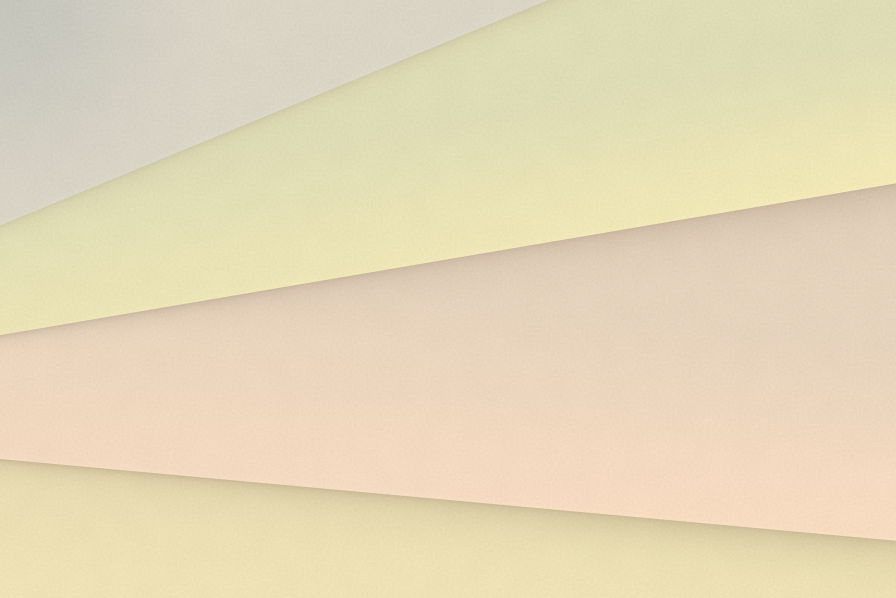
A WebGL 2 fragment shader for this background:

```glsl
#version 300 es
precision highp float;
// Four overlapping sheets of pastel paper fanning out from the left.
// Each sheet is a half plane above a slanted edge, stacked from the bottom up;
// it casts a soft shadow on the sheet below, and gradient noise adds the grain.

#define GRAIN_SCALE 250.0
#define GRAIN_AMOUNT 0.022
#define MOTTLE_SCALE 22.0
#define MOTTLE_AMOUNT 0.008
#define SHADOW_TINT vec3(0.80, 0.78, 0.76)
#define RIM_LIGHT 0.018
#define RIM_WIDTH 0.004

uniform vec2 u_resolution;
out vec4 fragColor;

// Pseudo-random gradient for a lattice point
vec2 gradientAt(vec2 cell) {
    vec3 q = fract(cell.xyx * vec3(0.1031, 0.1030, 0.0973));
    q += dot(q, q.yzx + 33.33);
    float angle = 6.2832 * fract((q.x + q.y) * q.z);
    return vec2(cos(angle), sin(angle));
}

float gradientNoise(vec2 p) {
    vec2 i = floor(p), f = fract(p);
    vec2 u = f * f * f * (f * (f * 6.0 - 15.0) + 10.0);
    vec2 e = vec2(1.0, 0.0);
    float low = mix(dot(gradientAt(i), f),
                    dot(gradientAt(i + e), f - e), u.x);
    float high = mix(dot(gradientAt(i + e.yx), f - e.yx),
                     dot(gradientAt(i + 1.0), f - 1.0), u.x);
    return mix(low, high, u.y);
}

// Signed distance, in canvas heights, above an edge given by its end heights
float edgeDistance(vec2 uv, float left, float right) {
    float slope = (right - left) * u_resolution.y / u_resolution.x;
    return (uv.y - mix(left, right, uv.x)) * inversesqrt(1.0 + slope * slope);
}

// Lay a sheet over the layers below, with its shadow and a faint lit rim
vec3 laySheet(vec3 below, vec3 paper, float d, float spread, float strength) {
    float depth = max(-d, 0.0);
    float shade = 0.75 * exp(-depth / spread) + 0.25 * exp(-depth / 0.004);
    below *= mix(vec3(1.0), SHADOW_TINT, strength * shade);
    paper += RIM_LIGHT * exp(-max(d, 0.0) / RIM_WIDTH);
    float pixel = 1.0 / u_resolution.y;
    return mix(below, paper, smoothstep(-0.7 * pixel, 0.7 * pixel, d));
}

void main() {
    vec2 uv = gl_FragCoord.xy / u_resolution;
    vec2 p = gl_FragCoord.xy / u_resolution.y;

    float greyEdge = edgeDistance(uv, 0.623, 1.239);
    float greenEdge = edgeDistance(uv, 0.4395, 0.6934);
    float pinkEdge = edgeDistance(uv, 0.2324, 0.0957);

    // Paper colours, each with a broad gradient
    vec3 cream = mix(vec3(0.915, 0.862, 0.700), vec3(0.930, 0.885, 0.712),
                     smoothstep(0.22, 0.0, uv.y));

    float pinkGlow = smoothstep(0.34, 0.0, pinkEdge) * mix(0.6, 1.0, uv.x);
    vec3 pink = mix(vec3(0.905, 0.828, 0.740), vec3(0.970, 0.860, 0.755), pinkGlow);

    float greenGlow = smoothstep(0.26, 0.0, greenEdge) * mix(0.55, 1.0, uv.x);
    vec3 green = mix(vec3(0.872, 0.862, 0.710), vec3(0.945, 0.908, 0.712), greenGlow);

    float corner = length((uv - vec2(0.0, 1.0)) * vec2(1.5, 1.0));
    vec3 grey = mix(vec3(0.775, 0.775, 0.740), vec3(0.858, 0.832, 0.775),
                    smoothstep(0.0, 0.42, corner));

    // Stack the sheets; the shadows widen to the right
    vec3 color = cream;
    color = laySheet(color, pink, pinkEdge, mix(0.016, 0.036, uv.x), 0.75);
    color = laySheet(color, green, greenEdge, mix(0.010, 0.042, uv.x), 0.68);
    color = laySheet(color, grey, greyEdge, 0.014, 0.42);

    // Fine paper grain over a faint mottle
    color += GRAIN_AMOUNT * gradientNoise(p * GRAIN_SCALE);
    color += MOTTLE_AMOUNT * gradientNoise(p * MOTTLE_SCALE);

    fragColor = vec4(clamp(color, 0.0, 1.0), 1.0);
}
```
